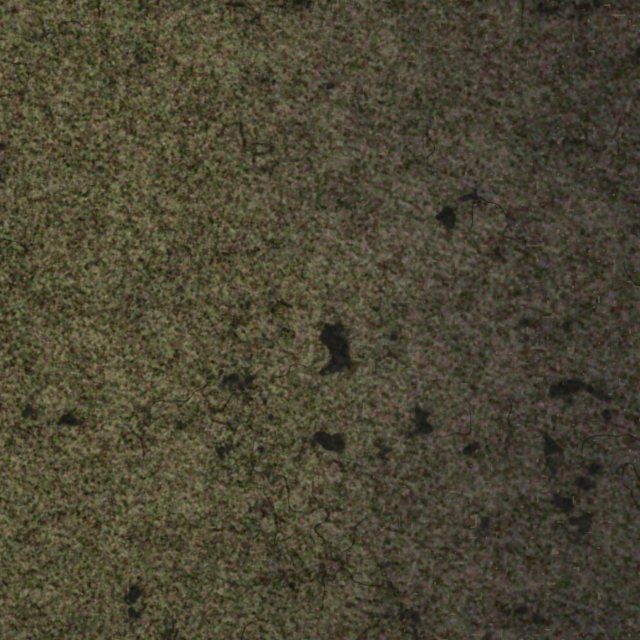
Give the GLSL for this texture, as a Shadertoy shader.

```glsl
const vec3 OLIVE_SOIL = vec3(0.330, 0.312, 0.212);
const vec3 BROWN_SOIL = vec3(0.300, 0.278, 0.228);
const vec3 PIT_COLOR = vec3(0.105, 0.108, 0.095);
const vec3 FLECK_COLOR = vec3(0.50, 0.46, 0.37);
const float GRAIN_FREQ = 185.0;      // grains across the canvas
const float GRAIN_CONTRAST = 0.55;
const float TINT_AMOUNT = 0.042;
const float LUMP_FREQ = 23.0;        // soil lumps across the canvas
const float LUMP_SHADE = 0.22;
const float PIT_LEVEL = 0.50;
const float PIT_SOFTNESS = 0.26;
const float CRACK_DEPTH = 0.36;
const vec2 LIGHT_CENTER = vec2(0.22, 0.56);
const vec2 BROKEN_CENTER = vec2(0.62, 0.48);
const float STREAK_ANGLE = -0.45;

// Integer hash, three values in -1..1
vec3 hash3(ivec2 cell, uint seed) {
    uvec3 v = uvec3(uvec2(cell), seed) * 1664525u + 1013904223u;
    for (int i = 0; i < 2; i++) {
        v.x += v.y * v.z;
        v.y += v.z * v.x;
        v.z += v.x * v.y;
        v ^= v >> 16u;
    }
    return vec3(v & 0xffffu) / 32767.5 - 1.0;
}

// Smooth value noise with three independent channels
vec3 noise3(vec2 p, uint seed) {
    ivec2 cell = ivec2(floor(p));
    vec2 f = fract(p);
    f = f * f * (3.0 - 2.0 * f);
    vec3 low = mix(hash3(cell, seed), hash3(cell + ivec2(1, 0), seed), f.x);
    vec3 high = mix(hash3(cell + ivec2(0, 1), seed), hash3(cell + ivec2(1, 1), seed), f.x);
    return mix(low, high, f.y);
}

mat2 rotation(float angle) {
    float c = cos(angle), s = sin(angle);
    return mat2(c, s, -s, c);
}

// Lumpy relief, negative in the hollows
float lumpHeight(vec2 uv) {
    float height = 0.0, weight = 0.5;
    vec2 p = uv * LUMP_FREQ;
    for (uint i = 0u; i < 3u; i++) {
        height += weight * noise3(p, 10u + i).x;
        p = rotation(0.6) * p * 2.0;
        weight *= 0.65;
    }
    return height;
}

// Thin broken cracks along the zero lines of a noise field
float cracks(vec2 uv) {
    float line = noise3(uv * 17.0, 20u).x + 0.4 * noise3(uv * 52.0, 21u).x;
    float gate = smoothstep(0.05, 0.5, noise3(uv * 9.0, 22u).x);
    return gate * smoothstep(0.13, 0.0, abs(line));
}

void mainImage(out vec4 fragColor, in vec2 fragCoord) {
    vec2 uv = fragCoord / iResolution.y;
    float side = smoothstep(0.1, 0.95, uv.x + 0.12 * noise3(uv * 4.0, 1u).x);

    // Broad colour and light falloff
    vec3 color = mix(OLIVE_SOIL, BROWN_SOIL, side);
    float falloff = smoothstep(0.25, 0.95, distance(uv, LIGHT_CENTER));
    color *= 1.0 - 0.24 * falloff;

    // Grains: crisp on the left, softer and streaked on the right
    vec3 medium = noise3(rotation(0.3) * uv * GRAIN_FREQ, 2u);
    vec3 fine = noise3(rotation(0.9) * uv * GRAIN_FREQ * 1.6, 3u);
    vec2 streakUv = rotation(-STREAK_ANGLE) * uv * vec2(1.0);
    vec3 streak = noise3(streakUv * GRAIN_FREQ * vec2(0.45, 0.9), 4u);
    float grain = 0.62 * medium.x + mix(0.50, 0.32, side) * fine.x
                + mix(0.30, 0.45, side) * streak.x;
    float lumps = lumpHeight(uv);
    color *= 1.0 + mix(1.0, 0.82, side) * GRAIN_CONTRAST * grain + LUMP_SHADE * lumps;

    // Colour speckle, without changing the brightness
    vec3 tint = 0.7 * medium.yzx + 0.5 * fine.zxy + 0.4 * streak.yzx;
    tint -= dot(tint, vec3(0.30, 0.59, 0.11));
    color += TINT_AMOUNT * tint;

    // Sparse pale flecks
    float fleck = smoothstep(0.72, 0.95, noise3(uv * 125.0, 5u).y);
    color = mix(color, FLECK_COLOR, 0.45 * fleck);

    // Cracks and pits, crowded where the crust is broken
    color *= 1.0 - CRACK_DEPTH * cracks(uv);
    float broken = 0.20 * smoothstep(0.30, 0.05, distance(uv, BROKEN_CENTER));
    broken += 0.08 * smoothstep(0.45, 1.0, distance(uv, LIGHT_CENTER));
    broken += 0.22 * noise3(uv * 5.5, 6u).x;
    float pit = smoothstep(PIT_LEVEL, PIT_LEVEL + PIT_SOFTNESS, broken - lumps);
    vec3 pitColor = PIT_COLOR * (1.0 + 0.25 * grain);
    color = mix(color, pitColor, 0.88 * pit);

    fragColor = vec4(clamp(color, 0.0, 1.0), 1.0);
}
```
